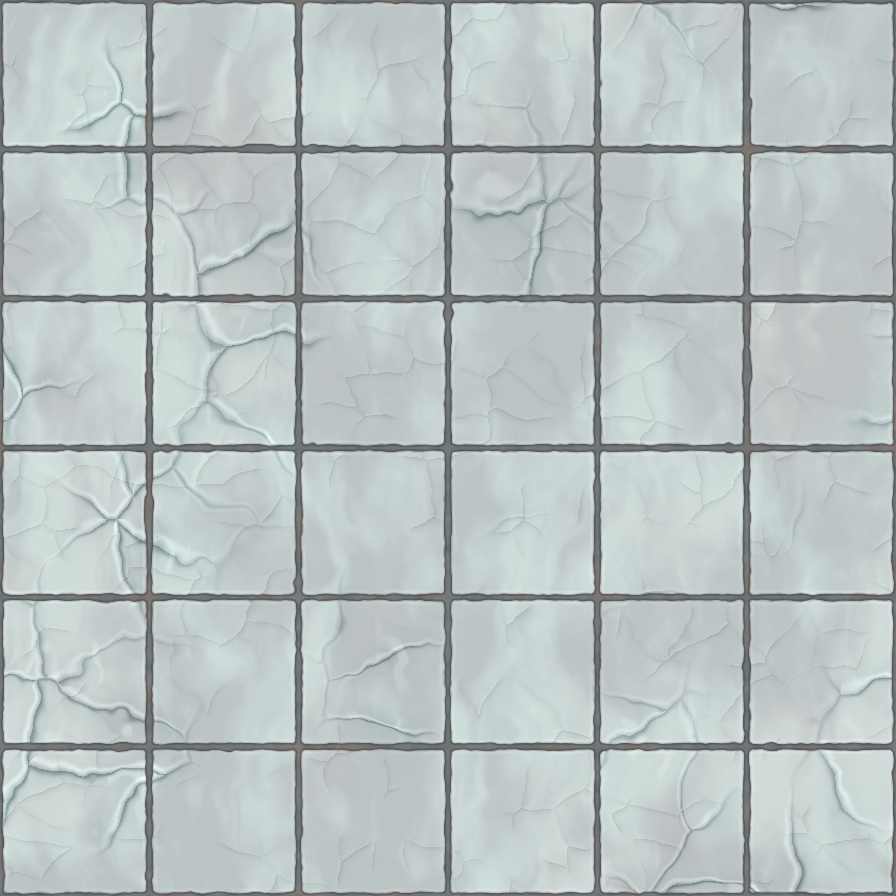
A WebGL 2 fragment shader for this texture:

```glsl
#version 300 es
precision highp float;
// Pale blue-grey marble tiles, six by six, with creased veins and dark grout.
uniform vec2 u_resolution;
out vec4 outColor;

vec2 hash2(vec2 p) {
  vec3 q = fract(p.xyx * vec3(0.1031, 0.1030, 0.0973));
  q += dot(q, q.yzx + 33.33);
  return fract((q.xx + q.yz) * q.zy);
}

// Value noise with n cells across the canvas; wraps at its edges.
float noise(vec2 uv, vec2 n) {
  vec2 p = uv * n, c = floor(p), f = fract(p);
  f = f * f * (3.0 - 2.0 * f);
  float a = hash2(mod(c, n)).x, b = hash2(mod(c + vec2(1, 0), n)).x;
  float d = hash2(mod(c + vec2(0, 1), n)).x, e = hash2(mod(c + 1.0, n)).x;
  return mix(mix(a, b, f.x), mix(d, e, f.x), f.y);
}

float fbm(vec2 uv, vec2 n) {
  float sum = 0.0, weight = 0.53;
  for (int i = 0; i < 4; i++) {
    sum += weight * noise(uv, n);
    n *= 2.0;
    weight *= 0.5;
  }
  return sum;
}

// Wrapping Voronoi borders: x is the distance in cells, y how far the side faces the light.
vec2 crease(vec2 uv, float n) {
  vec2 p = uv * n, c = floor(p), f = fract(p), nearest = vec2(9.0);
  for (int k = 0; k < 9; k++) {
    vec2 g = vec2(k % 3, k / 3) - 1.0;
    vec2 r = g + hash2(mod(c + g, n) + 17.0) - f;
    if (dot(r, r) < dot(nearest, nearest)) nearest = r;
  }
  vec2 border = vec2(9.0, 0.0);
  for (int k = 0; k < 25; k++) {
    vec2 g = vec2(k % 5, k / 5) - 2.0;
    vec2 r = g + hash2(mod(c + g, n) + 17.0) - f, across = r - nearest;
    if (dot(across, across) > 1e-4) {
      vec2 normal = normalize(across);
      float d = dot(0.5 * (r + nearest), normal);
      if (d < border.x) border = vec2(d, dot(normal, vec2(0.6, -0.8)));
    }
  }
  return border;
}

void main() {
  vec2 uv = gl_FragCoord.xy / u_resolution;
  vec2 tile = floor(uv * 6.0), local = fract(uv * 6.0) - 0.5;
  float px = 6.0 / min(u_resolution.x, u_resolution.y);
  vec2 variation = hash2(tile + 5.0);

  // Clouded stone with upright, slightly bent brush strokes.
  vec2 bend = vec2(fbm(uv, vec2(9)), fbm(uv, vec2(11))) - 0.5;
  float cloud = fbm(uv + 0.07 * bend, vec2(10, 7));
  float strokes = fbm(uv + 0.09 * bend.yx, vec2(34, 11));
  float tone = 0.5 + 1.3 * (cloud - 0.5) + 0.85 * (strokes - 0.5) + 0.22 * (variation.x - 0.5);
  vec3 stone = mix(vec3(0.735, 0.768, 0.772), vec3(0.81, 0.866, 0.857), smoothstep(0.1, 0.85, tone));
  stone += vec3(0.014, -0.006, -0.004) * smoothstep(0.45, 0.75, fbm(uv, vec2(8, 6)));

  // Fine hairline wrinkles.
  vec2 fine = crease(uv + 0.06 * bend.yx, 17.0);
  float faint = smoothstep(0.42, 0.7, noise(uv, vec2(19, 23)));
  float hairline = exp(-fine.x * 20.0) * faint;
  stone += hairline * (0.06 * fine.y - 0.035);

  // Sparse broad veins: a shaded side, a lit side and a soft hollow around them.
  vec2 vein = crease(uv + 0.085 * bend, 8.0);
  float strength = smoothstep(0.46, 0.8, noise(uv + 0.03 * bend, vec2(7)));
  float width = mix(0.012, 0.04, noise(uv, vec2(21)));
  float shaded = smoothstep(-0.25, 0.5, -vein.y);
  float core = exp(-pow(vein.x / width, 2.0));
  float rim = exp(-pow((vein.x - 1.4 * width) / width, 2.0));
  stone -= strength * vec3(0.25, 0.23, 0.225) * core * mix(0.3, 1.0, shaded);
  stone += strength * 0.11 * rim * (1.0 - shaded);
  stone -= strength * vec3(0.06, 0.045, 0.045) * exp(-vein.x * 9.0);

  // Short glossy flecks close to the veins.
  float fleck = smoothstep(0.78, 0.93, noise(uv + 0.1 * bend, vec2(72, 38)));
  stone += 0.07 * fleck * exp(-vein.x * 5.0) * (0.25 + strength);

  // Rounded tile outline with a worn, wavering edge.
  float wear = 0.014 * (noise(uv, vec2(66)) - 0.5) + 0.007 * (noise(uv, vec2(160)) - 0.5);
  wear += 0.012 * smoothstep(0.8, 1.0, noise(uv, vec2(43)));
  vec2 q = abs(local) - 0.478 + 0.025;
  float edge = length(max(q, 0.0)) + min(max(q.x, q.y), 0.0) - 0.025 + wear;
  float lip = exp(-pow((edge + 0.017) / 0.009, 2.0));
  stone += 0.05 * lip * noise(uv, vec2(50));
  stone *= 1.0 - 0.17 * smoothstep(-0.012, 0.0, edge);

  // Grout, darkest against the tiles, with rare brownish stains.
  float grain = fbm(uv, vec2(90));
  vec3 grout = mix(vec3(0.34, 0.35, 0.36), vec3(0.45, 0.465, 0.47), smoothstep(0.002, 0.02, edge));
  grout += 0.09 * (grain - 0.5);
  grout += vec3(0.035, 0.0, -0.02) * smoothstep(0.65, 0.9, noise(uv, vec2(31)));

  float cover = smoothstep(-0.5 * px, 0.5 * px, edge);
  outColor = vec4(clamp(mix(stone, grout, cover), 0.0, 1.0), 1.0);
}
```
